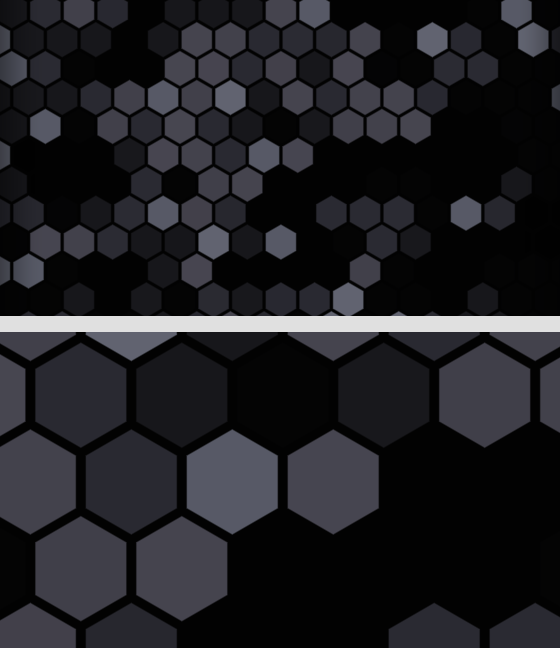
Top: the whole. Bottom: its middle third, enlarged.
This background is drawn by a Shadertoy shader. Its source:

```glsl
float hash(vec2 p) {
    return fract(sin(dot(p, vec2(127.1, 311.7))) * 43758.5453);
}

float segmentDistance(vec2 p, vec2 a, vec2 b) {
    vec2 ab = b - a;
    return length(p - a - ab * clamp(dot(p - a, ab) / dot(ab, ab), 0.0, 1.0));
}

float hexDistance(vec2 p, float apothem) {
    p = abs(p);
    return max(p.x, dot(p, vec2(0.5, 0.866))) - apothem;
}

// Unlit zones, as segments of a common radius
const vec4 unlit[10] = vec4[10](
    vec4(0.405, 0.80, 0.463, 0.965), vec4(1.10, 0.98, 1.42, 0.98),
    vec4(0.09, 0.486, 0.356, 0.44), vec4(1.05, 0.51, 1.58, 0.51),
    vec4(1.10, 0.444, 0.836, 0.34), vec4(0.94, 0.33, 1.02, 0.15),
    vec4(0.73, 0.141, 1.05, 0.141), vec4(1.39, 0.09, 1.48, 0.234),
    vec4(1.48, 0.234, 1.78, 0.28), vec4(0.355, 0.109, 0.358, 0.109));

float unlitDistance(vec2 p) {
    float d = 1e3;
    for (int i = 0; i < 10; i++) d = min(d, segmentDistance(p, unlit[i].xy, unlit[i].zw));
    // wider pocket on the right
    d = min(d, segmentDistance(p, vec2(1.42, 0.51), vec2(1.53, 0.51)) - 0.035);
    return d - 0.073;
}

vec3 cellColor(vec2 id, vec2 center) {
    if (unlitDistance(center) < 0.0) return vec3(0.006);
    float pick = hash(id + 3.0);
    vec3 bright = mix(vec3(0.34, 0.35, 0.40), vec3(0.38, 0.39, 0.44), step(0.4, pick));
    if (hash(id + 17.0) > 0.87) return bright;

    // Tones sink towards the outer cells
    float spread = length((center - vec2(0.75, 0.62)) * vec2(1.0, 1.3));
    float tone = hash(id) + 0.18 - 0.55 * spread * spread;
    vec3 color = vec3(0.015, 0.015, 0.017);
    color = mix(color, vec3(0.09, 0.09, 0.105), step(0.2, tone));
    color = mix(color, vec3(0.16, 0.16, 0.19), step(0.4, tone));
    color = mix(color, vec3(0.265, 0.26, 0.30), step(0.73, tone));
    return color * (0.95 + 0.1 * pick);
}

void mainImage(out vec4 fragColor, in vec2 fragCoord) {
    vec2 p = fragCoord / iResolution.y;
    float pixel = 1.0 / iResolution.y;

    // Nearest center of two interleaved rectangular grids
    vec2 origin = vec2(0.037, 0.051);
    vec2 pitch = vec2(0.1065, 0.183);
    vec2 q = p - origin;
    vec2 even = floor(q / pitch + 0.5);
    vec2 odd = floor(q / pitch) + 0.5;
    vec2 cell = length(q - even * pitch) < length(q - odd * pitch) ? even : odd;
    vec2 center = cell * pitch;

    // Flat tile over a near-black gap
    float d = hexDistance(q - center, 0.048);
    vec3 tile = cellColor(cell * 2.0, center + origin);
    float aspect = iResolution.x / iResolution.y;
    tile *= 1.0 - 0.5 * smoothstep(0.75, 0.95, abs(p.x - 0.5 * aspect));
    vec3 color = mix(vec3(0.008), tile, smoothstep(pixel, -pixel, d));

    fragColor = vec4(color, 1.0);
}
```
